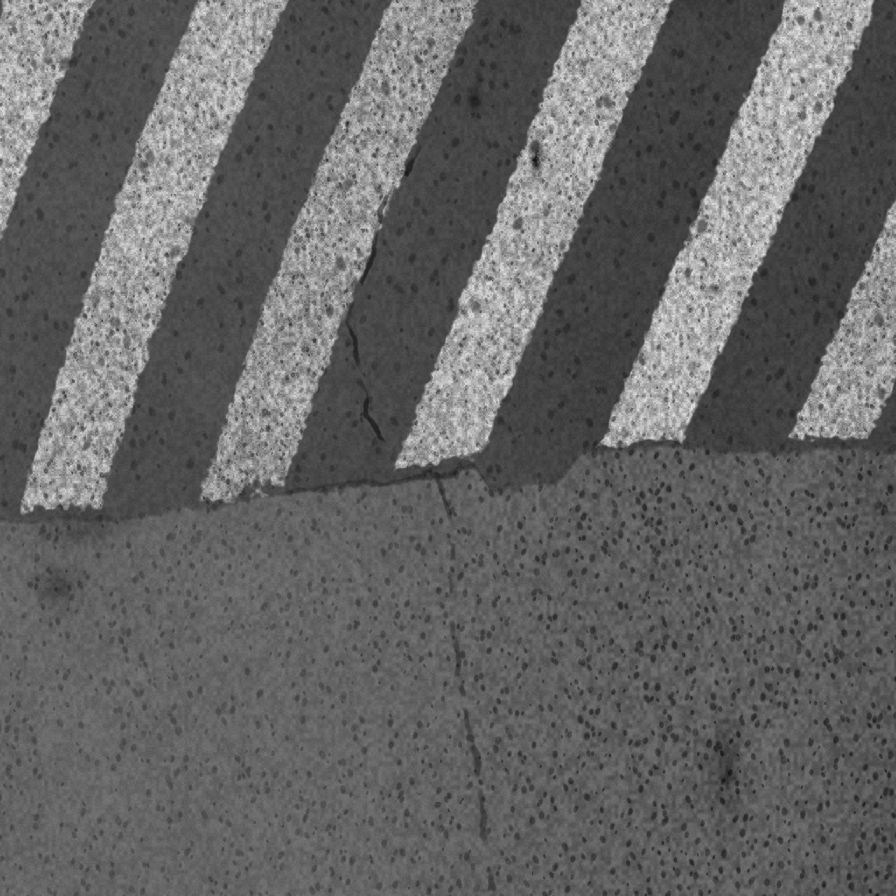
Reproduce this texture procedurally as a Shadertoy shader.

```glsl
// Worn slanted road stripes ending at a seam between dark and lighter asphalt.
// Stripes are leaning bands with ragged borders; the stone grain is layered
// value noise and scattered elliptical pits; cracks are jittered polylines.

const int STRIPES = 6;
const float STRIPE_FOOT = 0.488;   // depth at which the lower centres are given

float hash(vec2 p) {
    vec3 q = fract(vec3(p.xyx) * 0.1031);
    q += dot(q, q.yzx + 33.33);
    return fract((q.x + q.y) * q.z);
}

float noise(vec2 p) {
    vec2 i = floor(p), f = fract(p);
    f = f * f * (3.0 - 2.0 * f);
    vec2 e = vec2(0.0, 1.0);
    return mix(mix(hash(i), hash(i + e.yx), f.x),
               mix(hash(i + e.xy), hash(i + e.yy), f.x), f.y);
}

float fbm(vec2 p) {
    float sum = 0.0, amp = 0.5;
    for (int i = 0; i < 4; i++) {
        sum += amp * noise(p);
        p = p * 2.03 + 17.1;
        amp *= 0.5;
    }
    return sum / 0.9375;
}

// Scattered soft ellipses: one candidate per cell, kept with the given chance
float pits(vec2 p, float chance) {
    vec2 cell = floor(p);
    float cover = 0.0;
    for (int y = -1; y <= 1; y++)
    for (int x = -1; x <= 1; x++) {
        vec2 id = cell + vec2(x, y);
        vec2 d = p - id - vec2(hash(id + 3.7), hash(id + 41.3));
        d.x += d.y * (hash(id + 9.1) - 0.5);
        float radius = mix(0.18, 0.5, hash(id + 71.9));
        float keep = step(hash(id + 23.5), chance);
        cover = max(cover, keep * (1.0 - smoothstep(radius * 0.4, radius, length(d))));
    }
    return cover;
}

float segmentDistance(vec2 p, vec2 a, vec2 b) {
    vec2 ab = b - a;
    return length(p - a - ab * clamp(dot(p - a, ab) / dot(ab, ab), 0.0, 1.0));
}

float crack(vec2 p, vec2 path[6], float width) {
    p += 0.012 * (vec2(fbm(p * 45.0), fbm(p * 45.0 + 8.3)) - 0.5);
    float d = 1.0;
    for (int i = 0; i < 5; i++) d = min(d, segmentDistance(p, path[i], path[i + 1]));
    return (1.0 - smoothstep(width * 0.3, width, d)) * smoothstep(0.25, 0.6, noise(p * 70.0));
}

float stain(vec2 p, vec2 centre, vec2 radius) {
    vec2 d = (p - centre) / radius;
    return exp(-dot(d, d)) * (0.5 + fbm(p * 60.0));
}

// Depth of the line on which the stripes stop
float stripeEnd(float x) {
    return 0.491 + 0.082 * (1.0 - smoothstep(0.0, 0.78, x));
}

// x: paint coverage, y: paint tone
vec2 stripes(vec2 p) {
    // top centre, foot centre, tone
    vec3 lanes[STRIPES] = vec3[](
        vec3(0.056, -0.117, 0.65), vec3(0.271, 0.090, 0.64), vec3(0.487, 0.290, 0.59),
        vec3(0.700, 0.499, 0.65), vec3(0.930, 0.717, 0.68), vec3(1.152, 0.924, 0.62));
    float t = p.y / STRIPE_FOOT;
    float ragged = 0.008 * (fbm(p * 40.0) - 0.5) + 0.005 * (noise(p * 170.0) - 0.5);
    vec2 paint = vec2(0.0, 0.63);
    for (int i = 0; i < STRIPES; i++) {
        float sag = i < 3 ? 0.036 * t * (1.0 - t) : 0.0;
        float centre = mix(lanes[i].x, lanes[i].y, t) - sag;
        float d = abs(p.x - centre) - mix(0.0495, 0.0445, t) + ragged;
        float cover = 1.0 - smoothstep(-0.002, 0.003, d);
        if (cover > paint.x) paint = vec2(cover, lanes[i].z);
    }
    float foot = p.y - stripeEnd(p.x) + 0.03 * (fbm(p * 32.0) - 0.5) + 0.008 * (noise(p * 150.0) - 0.5);
    paint.x *= 1.0 - smoothstep(-0.003, 0.003, foot);
    return paint;
}

void mainImage(out vec4 fragColor, in vec2 fragCoord) {
    vec2 uv = fragCoord / iResolution.xy;
    vec2 p = vec2(uv.x, 1.0 - uv.y);   // y is depth below the top edge
    float grain = noise(p * vec2(250.0, 190.0)) - 0.5;
    float fine = hash(floor(p * 512.0)) - 0.5;
    float cloud = fbm(p * 9.0) - 0.5;

    // Dark upper asphalt
    float upper = mix(0.305, 0.25, smoothstep(0.1, 0.85, p.x)) + 0.05 * cloud;
    upper += 0.06 * grain + 0.03 * fine - 0.07 * pits(p * vec2(85.0, 62.0), 0.3);

    // Lighter lower asphalt, more pitted towards the right
    float rough = smoothstep(0.3, 0.75, p.x + 0.3 * cloud);
    float lower = mix(0.395, 0.37, rough) + 0.05 * cloud + 0.035 * fine;
    lower += mix(0.08, 0.13, rough) * grain;
    lower -= mix(0.09, 0.15, rough) * pits(p * vec2(105.0, 72.0), mix(0.38, 0.55, rough));
    lower -= 0.03 * smoothstep(0.85, 1.0, p.x);

    // Ragged seam with a patch of dark asphalt dipping below it
    float dip = smoothstep(0.525, 0.55, p.x) * (1.0 - smoothstep(0.61, 0.66, p.x));
    float seam = p.y - stripeEnd(p.x) - 0.010 - 0.030 * dip + 0.022 * (fbm(p * 30.0) - 0.5);
    float shade = mix(upper, lower, smoothstep(-0.006, 0.006, seam));
    float seamSpan = smoothstep(0.3, 0.34, p.x) * (1.0 - smoothstep(0.5, 0.6, p.x));
    shade -= mix(0.03, 0.10, seamSpan) * (1.0 - smoothstep(0.001, 0.005, abs(seam)));

    // Speckled paint with chips showing the asphalt
    vec2 paint = stripes(p);
    float tone = paint.y + 0.30 * grain + 0.14 * fine + 0.10 * cloud;
    tone -= 0.20 * pits(p * vec2(140.0, 105.0), 0.4);
    float chips = pits(p * vec2(62.0, 44.0) + 5.0, 0.2) * smoothstep(0.35, 0.6, fbm(p * 22.0));
    shade = mix(shade, tone, paint.x * (1.0 - 0.7 * chips));

    // Cracks and stains
    vec2 upperPath[6] = vec2[](vec2(0.478, 0.15), vec2(0.425, 0.235), vec2(0.42, 0.27),
                               vec2(0.39, 0.36), vec2(0.41, 0.46), vec2(0.44, 0.51));
    vec2 lowerPath[6] = vec2[](vec2(0.49, 0.53), vec2(0.507, 0.60), vec2(0.505, 0.70),
                               vec2(0.528, 0.84), vec2(0.54, 0.92), vec2(0.55, 0.99));
    shade *= 1.0 - 0.5 * crack(p, upperPath, 0.004) - 0.35 * crack(p, lowerPath, 0.005);
    shade -= 0.12 * stain(p, vec2(0.065, 0.655), vec2(0.022)) + 0.10 * stain(p, vec2(0.09, 0.59), vec2(0.05, 0.018));
    shade -= 0.12 * stain(p, vec2(0.81, 0.85), vec2(0.014, 0.05)) + 0.15 * stain(p, vec2(0.53, 0.11), vec2(0.008, 0.014));
    shade -= 0.45 * stain(p, vec2(0.598, 0.178), vec2(0.006, 0.014));
    fragColor = vec4(vec3(clamp(shade, 0.08, 0.9)), 1.0);
}
```
